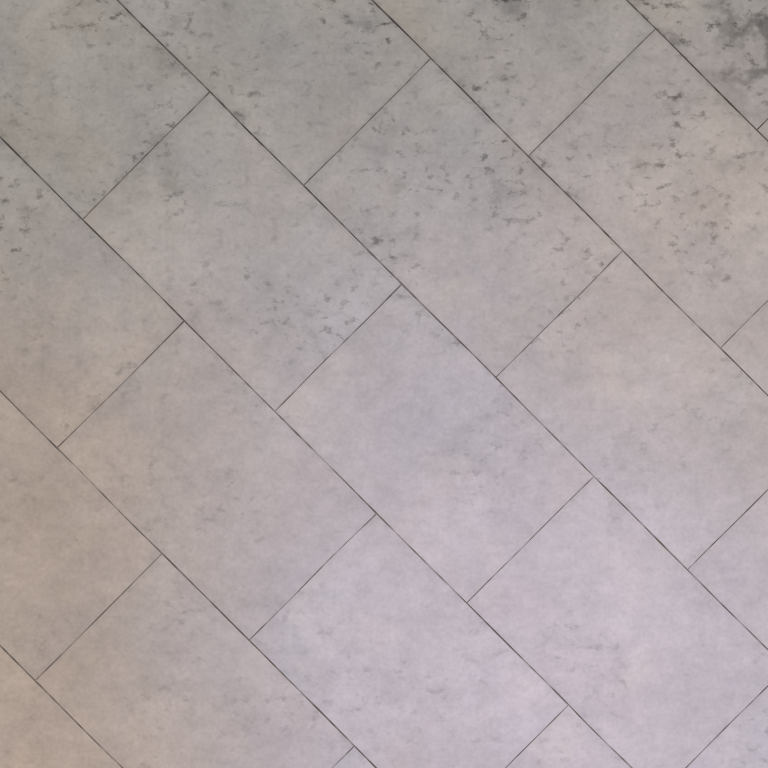
Write a WebGL 2 fragment shader that draws this texture.

```glsl
#version 300 es
precision highp float;

uniform vec2 u_resolution;
out vec4 fragColor;

vec2 hash2(vec2 cell) {
    vec3 h = fract(cell.xyx * vec3(0.1031, 0.1030, 0.0973));
    h += dot(h, h.yzx + 33.33);
    return fract((h.xx + h.yz) * h.zy);
}

// Gradient noise, centred on zero
float corner(vec2 cell, vec2 offset) {
    float angle = 6.2832 * hash2(cell).x;
    return dot(vec2(cos(angle), sin(angle)), offset);
}

float noise(vec2 p) {
    vec2 i = floor(p), f = p - i;
    vec2 w = f * f * f * (f * (f * 6.0 - 15.0) + 10.0);
    vec2 e = vec2(0.0, 1.0);
    float low = mix(corner(i, f), corner(i + e.yx, f - e.yx), w.x);
    float high = mix(corner(i + e.xy, f - e.xy), corner(i + e.yy, f - e.yy), w.x);
    return mix(low, high, w.y);
}

float fbm(vec2 p) {
    float sum = 0.0, amplitude = 1.0;
    for (int i = 0; i < 5; i++) {
        sum += amplitude * noise(p);
        p = mat2(1.6, 1.2, -1.2, 1.6) * p + 7.3;
        amplitude *= 0.55;
    }
    return sum;
}

// Soft-edged line of the given half width
float stroke(float dist, float halfWidth) {
    float pixel = 1.0 / u_resolution.y;
    return 1.0 - smoothstep(halfWidth - 0.7 * pixel, halfWidth + 0.7 * pixel, dist);
}

// Warm, grey and lilac light falling across the floor
vec3 floorLight(vec2 p) {
    float glow = 1.0 - smoothstep(0.05, 0.98, length((p - vec2(0.72, 0.1)) * vec2(0.95, 0.95)));
    vec3 light = mix(vec3(0.605, 0.585, 0.565), vec3(0.765, 0.725, 0.765), glow);
    float warmLeft = smoothstep(0.45, 0.0, p.x) * smoothstep(0.9, 0.3, p.y);
    light = mix(light, vec3(0.69, 0.615, 0.56), 0.75 * warmLeft);
    float warmRight = smoothstep(0.5, 0.0, length(p - vec2(0.97, 0.66)));
    return mix(light, vec3(0.70, 0.655, 0.635), 0.7 * warmRight);
}

void main() {
    vec2 p = gl_FragCoord.xy / u_resolution.y;

    // Diagonal running bond: rows climb to the right, tiles run down to the right
    vec2 bent = p + 0.0012 * vec2(noise(p * 9.0), noise(p * 9.0 + 40.0));
    float across = (bent.x + bent.y - 0.822) / 0.3314;
    float row = floor(across);
    float shift = 0.393 + 0.25 * row - 0.0104 * row + 0.0047 * row * row;
    float along = (bent.x + 1.0 - bent.y - shift) / 0.5;
    vec2 tile = vec2(floor(along), row);
    vec2 local = vec2(along, across) - tile;
    vec2 edge = min(local, 1.0 - local) * vec2(0.3536, 0.2343);
    vec2 seed = hash2(tile + 17.0);

    // Stone clouds and fine grain, different in every tile
    vec2 q = p + seed * 31.0;
    float cloud = fbm(q * 8.0);
    float mottle = fbm(q * vec2(34.0, 44.0));
    float upper = smoothstep(0.35, 1.0, p.y + 0.12 * (0.5 - p.x));
    vec3 color = floorLight(p);
    color *= 1.0 + 0.025 * (seed.y - 0.5) + (0.04 + 0.03 * upper) * cloud + 0.04 * mottle;
    color += vec3(0.008, 0.0, -0.01) * fbm(q * 4.0 + 9.0);
    color += 0.022 * noise(p * 210.0) + 0.018 * noise(p * 110.0);

    // Pale mineral patches
    float pale = smoothstep(0.12, 0.3, fbm(q * vec2(6.0, 5.0) + 60.0));
    color = mix(color, color * vec3(1.04, 1.03, 1.01), 0.5 * pale);

    // Small soft flecks gather in clusters and thicken toward the top
    float cluster = smoothstep(-0.15, 0.6, fbm(q * 6.0 + 23.0));
    float fleck = smoothstep(0.1, 0.8, fbm(q * vec2(58.0, 78.0) + 5.0));
    float smudge = smoothstep(0.0, 0.8, fbm(q * vec2(18.0, 25.0) + 71.0));
    color *= 1.0 - fleck * (0.06 + 0.22 * cluster) * (0.4 + 1.1 * upper);
    color *= 1.0 - smudge * cluster * (0.05 + 0.17 * upper);

    // Smoky veins in the far corner
    float veined = smoothstep(0.13, 0.02, length(p - vec2(1.0, 0.95)));
    float vein = 1.0 - smoothstep(0.0, 0.3, abs(fbm(p * 11.0 + 3.0)));
    color *= 1.0 - veined * (0.06 + 0.24 * vein);

    // Faintly soiled edges and hairline joints of uneven strength
    float soil = exp(-min(edge.x, edge.y) / 0.004);
    color *= 1.0 - 0.05 * soil * (0.5 + upper);
    float wear = clamp(0.76 + 0.6 * noise(p * 13.0) + 0.6 * noise(p * 70.0), 0.3, 1.0);
    float longJoint = stroke(edge.y, 0.0009 + 0.0006 * noise(p * 25.0));
    float crossJoint = stroke(edge.x, 0.0007 + 0.0006 * noise(p * 25.0 + 8.0));
    float joint = max(longJoint, 0.88 * crossJoint) * wear;
    color = mix(color, mix(vec3(0.38, 0.35, 0.335), vec3(0.27, 0.25, 0.235), upper), joint);

    fragColor = vec4(clamp(color, 0.0, 1.0), 1.0);
}
```
